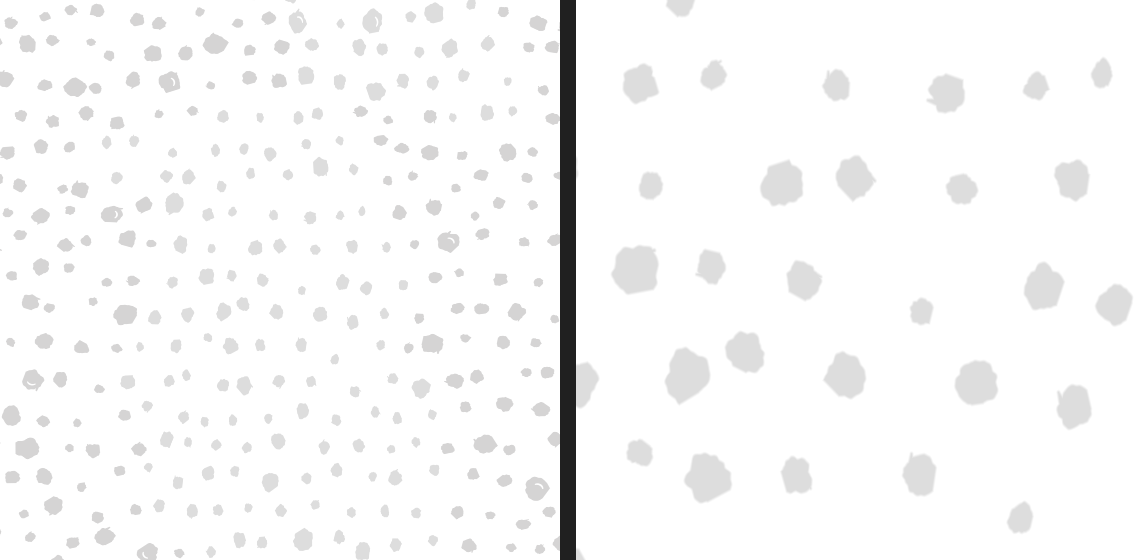
Left, the full canvas; right, a detail of the centre.
Write a three.js fragment shader that draws this pattern.

```glsl
// Hand-painted grey dots scattered evenly over white.
// Each cell of a staggered, jittered grid holds one uneven blob, some with a
// pointed tail or a thin arc; broad patches choose between two greys.

#define CELLS 17.0         // dots across the canvas
#define JITTER 0.46        // random shift within a cell
#define DRIFT 0.55         // slow bending of the rows
#define SMALL 0.0073       // smallest radius
#define SPREAD 0.0066      // range of the common radii
#define RARE 0.0060        // extra radius of the few large dots
#define WOBBLE 0.34        // unevenness of the outline
#define TAILS 0.42         // share of dots with a tail
#define EDGE 0.0011        // half width of the soft edge
#define PAPER vec3(1.0)
#define DARK_GREY vec3(0.836, 0.832, 0.832)
#define LIGHT_GREY vec3(0.867)

varying vec2 vUv;

vec2 hash2(vec2 p) {
  vec3 h = fract(p.xyx * vec3(0.1031, 0.1030, 0.0973));
  h += dot(h, h.yzx + 33.33);
  return fract((h.xx + h.yz) * h.zy);
}

float cornerSlope(vec2 corner, vec2 offset) {
  float a = 6.2832 * hash2(corner).x;
  return dot(vec2(cos(a), sin(a)), offset);
}

float gradientNoise(vec2 p) {
  vec2 i = floor(p), f = fract(p);
  vec2 u = f * f * f * (f * (f * 6.0 - 15.0) + 10.0);
  vec2 e = vec2(1.0, 0.0);
  return mix(
    mix(cornerSlope(i, f), cornerSlope(i + e, f - e), u.x),
    mix(cornerSlope(i + e.yx, f - e.yx), cornerSlope(i + 1.0, f - 1.0), u.x),
    u.y);
}

vec2 rotate(vec2 p, float a) {
  float c = cos(a), s = sin(a);
  return vec2(c * p.x - s * p.y, s * p.x + c * p.y);
}

// Dot centre in grid units.
vec2 dotCentre(vec2 cell) {
  vec2 c = cell + 0.5 + JITTER * (hash2(cell + 11.0) - 0.5);
  c.x += 0.5 * mod(cell.y, 2.0) - 0.25;
  vec2 bend = vec2(gradientNoise(cell * 0.23 + 3.7),
                   gradientNoise(cell * 0.23 + 41.3));
  return c + DRIFT * bend;
}

// Tapering stroke that runs off the rim of a unit dot.
float tailDistance(vec2 q) {
  vec2 start = vec2(0.0, 0.58), way = vec2(0.95, 0.12);
  float t = clamp(dot(q - start, way) / dot(way, way), 0.0, 1.0);
  return length(q - start - t * way) - 0.28 * (1.0 - 0.75 * t);
}

// Signed distance to an uneven dot of radius one.
float blobDistance(vec2 q, vec2 seed, vec2 rnd) {
  float len = length(q);
  vec2 dir = q / max(len, 0.0001);
  float rim = 1.0 + WOBBLE * gradientNoise(dir * 1.1 + seed)
            + 0.4 * WOBBLE * gradientNoise(dir * 2.8 + seed + 19.0);
  vec2 turned = rotate(q, 6.2832 * rnd.x);
  float d = max(len - rim, -turned.y - 0.87);
  return rnd.y < TAILS ? min(d, tailDistance(turned)) : d;
}

// Thin open arc left unpainted inside a large dot.
float arcDistance(vec2 q, float turn) {
  q = rotate(q, 6.2832 * turn);
  float a = clamp(atan(q.y, q.x), -0.85, 0.85);
  return length(q - 0.48 * vec2(cos(a), sin(a))) - 0.085 * cos(a);
}

void main() {
  vec2 home = floor(vUv * CELLS);
  vec3 colour = PAPER;

  for (int y = -1; y <= 1; y++) {
    for (int x = -1; x <= 1; x++) {
      vec2 cell = home + vec2(float(x), float(y));
      vec2 centre = dotCentre(cell) / CELLS;
      vec2 size = hash2(cell + 73.0);
      vec2 form = hash2(cell + 157.0);
      float radius = SMALL + SPREAD * size.x + RARE * pow(size.x, 8.0);

      // Broad patches set the grey and whether dots lie wide or tall.
      float patchTone = cos(6.2832 * centre.x)
                      + 2.6 * gradientNoise(centre * 2.6 + 8.4);
      float dark = step(0.0, patchTone);
      float stretch = mix(1.08, 0.94, dark) + 0.12 * (size.y - 0.5);
      vec2 q = (vUv - centre) * vec2(stretch, 1.0 / stretch) / radius;

      float d = blobDistance(q, cell * 7.31, form);
      if (size.x > 0.94 && size.y > 0.35) d = max(d, -arcDistance(q, form.x));

      float ink = 1.0 - smoothstep(-EDGE, EDGE, d * radius);
      colour = mix(colour, mix(LIGHT_GREY, DARK_GREY, dark), ink);
    }
  }
  gl_FragColor = vec4(colour, 1.0);
}
```
